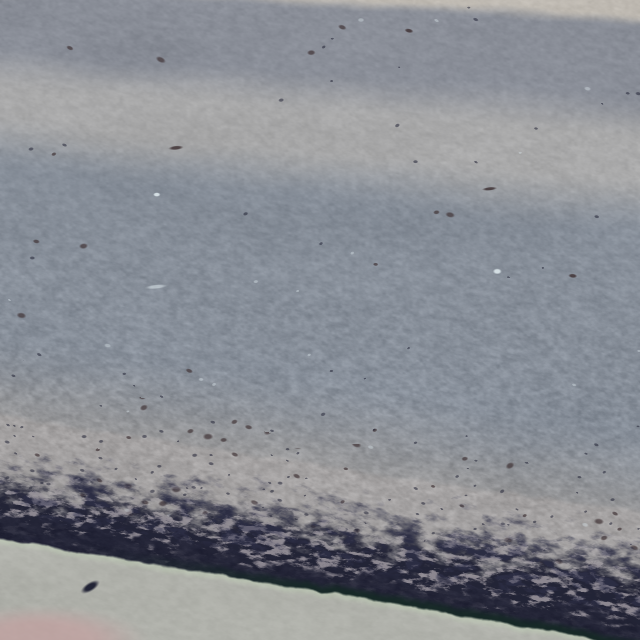
Reproduce this texture procedurally as a three.js fragment shader.

```glsl
// A worn asphalt road seen at a slant, with pale wheel bands, a gritty gutter
// and a dark kerb face above a pale pavement. Sloping edges divide soft layers;
// value noise gives grain and litter, hashed cells scatter the small stones.
varying vec2 vUv;

const vec3 ASPHALT = vec3(0.525, 0.555, 0.597);
const vec3 ASPHALT_FAR = vec3(0.535, 0.552, 0.590);
const vec3 WORN = vec3(0.655, 0.655, 0.657);
const vec3 FAR_STRIP = vec3(0.75, 0.73, 0.70);
const vec3 DUST = vec3(0.595, 0.595, 0.60);
const vec3 GUTTER = vec3(0.645, 0.635, 0.635);
const vec3 SHADOW = vec3(0.135, 0.14, 0.21);
const vec3 LITTER = vec3(0.57, 0.55, 0.585);
const vec3 MOSS = vec3(0.08, 0.16, 0.14);
const vec3 PAVEMENT = vec3(0.685, 0.69, 0.665);
const vec3 PINK = vec3(0.77, 0.62, 0.62);
const vec3 LEAF = vec3(0.25, 0.20, 0.21);
const vec3 CHIP = vec3(0.83, 0.87, 0.89);
const float GRAIN = 0.11;

float hash(vec2 p) {
  vec3 q = fract(vec3(p.xyx) * 0.1031);
  q += dot(q, q.yzx + 33.33);
  return fract((q.x + q.y) * q.z);
}

float noise(vec2 p) {
  vec2 i = floor(p), f = fract(p);
  f = f * f * (3.0 - 2.0 * f);
  return mix(mix(hash(i), hash(i + vec2(1, 0)), f.x),
             mix(hash(i + vec2(0, 1)), hash(i + vec2(1, 1)), f.x), f.y);
}

float fbm(vec2 p) {
  float sum = 0.0, amp = 0.5;
  for (int i = 0; i < 4; i++) {
    sum += amp * noise(p);
    p = mat2(1.6, 1.2, -1.2, 1.6) * p + 7.3;
    amp *= 0.5;
  }
  return sum / 0.9375;
}

// Signed distance down from a sloping edge, given its depth at both sides
float below(vec2 p, float left, float right) {
  return p.y - mix(left, right, p.x);
}

// Soft tilted ellipse
float spot(vec2 p, vec2 centre, vec2 radius, float tilt) {
  vec2 d = p - centre;
  d = vec2(d.x * cos(tilt) + d.y * sin(tilt), d.y * cos(tilt) - d.x * sin(tilt));
  return 1.0 - smoothstep(0.5, 1.3, length(d / radius));
}

// One small stone per chosen cell
float stones(vec2 p, float cells, float density) {
  vec2 q = p * cells, id = floor(q);
  vec2 centre = 0.3 + 0.4 * vec2(hash(id + 3.1), hash(id + 8.7));
  float size = mix(0.10, 0.24, hash(id + 5.9));
  return step(1.0 - density, hash(id)) *
         spot(fract(q), centre, vec2(size * 1.3, size * 0.8), hash(id + 2.3) - 0.7);
}

void main() {
  vec2 p = vec2(vUv.x, 1.0 - vUv.y); // y is depth down from the top
  float patches = fbm(p * vec2(5.0, 14.0)) - 0.5;
  vec2 sheared = vec2(p.x, below(p, 0.0, 0.15));
  float grain = fbm(sheared * vec2(85.0, 145.0)) - 0.5;
  float fine = noise(sheared * vec2(190.0, 260.0) + 31.0) - 0.5;
  vec2 w = p + vec2(0.0, 0.025 * patches);

  // Road bands
  vec3 col = mix(FAR_STRIP, ASPHALT_FAR, smoothstep(-0.010, 0.014, below(w, -0.018, 0.027)));
  col = mix(col, WORN, smoothstep(-0.035, 0.04, below(w, 0.108, 0.182)));
  col = mix(col, ASPHALT, smoothstep(-0.045, 0.045, below(w, 0.224, 0.325)));
  col = mix(col, DUST, smoothstep(-0.10, 0.06, below(w, 0.615, 0.765)));
  float bend = 0.012 * sin(3.1416 * p.x);
  float gutter = below(p, 0.647, 0.797) - 0.3 * bend + 0.006 * (noise(p * 35.0) - 0.5);
  col = mix(col, GUTTER, smoothstep(-0.004, 0.008, gutter));
  float near = smoothstep(0.1, 0.7, p.y);
  col += patches * 0.045 + (grain + 0.35 * fine) * GRAIN * mix(0.6, 1.25, near);

  // Stones thicken towards the gutter
  float dirt = smoothstep(-0.12, 0.06, gutter);
  col = mix(col, LEAF, 0.7 * stones(sheared, 42.0, mix(0.008, 0.17, dirt)));
  col = mix(col, SHADOW, 0.55 * stones(sheared + 0.37, 75.0, mix(0.008, 0.16, dirt)));
  col = mix(col, CHIP, 0.45 * stones(sheared + 0.71, 60.0, 0.006));

  // Matted litter, fading into the kerb shadow
  float litter = below(p, 0.743, 0.878) - bend * 0.3;
  float clumps = fbm(sheared * vec2(42.0, 85.0) + 12.0);
  float straw = fbm(vec2(p.x * 60.0 + p.y * 35.0, below(p, 0.0, 0.2) * 150.0));
  float shade = smoothstep(-0.035, 0.045, litter + (clumps - 0.5) * 0.13);
  vec3 mat = mix(SHADOW, LITTER, smoothstep(0.45, 0.72, straw) * 0.95);
  mat = mix(mat, SHADOW * 1.5, smoothstep(0.5, 0.7, clumps) * 0.5);
  col = mix(col, mat, shade);
  float face = below(p, 0.806, 0.968) + (clumps - 0.5) * 0.065;
  col = mix(col, SHADOW + 0.09 * grain, 0.9 * smoothstep(-0.008, 0.014, face));

  // Kerb edge with a mossy fringe, then pavement
  float ragged = 0.010 * (fbm(p * vec2(32.0, 20.0)) - 0.5);
  float kerb = below(p, 0.842, 1.012) + ragged + 0.3 * bend;
  float moss = smoothstep(-0.018, -0.003, kerb) * smoothstep(0.1, 0.55, p.x);
  col = mix(col, MOSS, 0.85 * moss);
  vec3 paving = PAVEMENT + patches * 0.04 + grain * 0.055;
  paving = mix(paving, PINK, 0.65 * spot(p, vec2(0.06, 1.0), vec2(0.14, 0.045), 0.0));
  paving += vec3(0.04, 0.07, 0.03) * (1.0 - smoothstep(0.0, 0.014, kerb));
  col = mix(col, paving, smoothstep(-0.002, 0.003, kerb));

  // Single leaves and bright chips
  float leaf = spot(p, vec2(0.275, 0.231), vec2(0.010, 0.003), -0.1);
  leaf = max(leaf, spot(p, vec2(0.765, 0.295), vec2(0.010, 0.0025), -0.1));
  leaf = max(leaf, spot(p, vec2(0.639, 0.048), vec2(0.006, 0.003), 0.2));
  leaf = max(leaf, spot(p, vec2(0.895, 0.431), vec2(0.006, 0.003), 0.1));
  col = mix(col, LEAF, 0.85 * leaf);
  col = mix(col, SHADOW, spot(p, vec2(0.141, 0.917), vec2(0.014, 0.006), -0.55));
  float chip = spot(p, vec2(0.245, 0.304), vec2(0.005, 0.003), 0.0);
  chip = max(chip, spot(p, vec2(0.777, 0.424), vec2(0.006, 0.004), 0.0));
  chip = max(chip, 0.6 * spot(p, vec2(0.244, 0.448), vec2(0.015, 0.003), -0.1));
  gl_FragColor = vec4(mix(col, CHIP, chip), 1.0);
}
```
